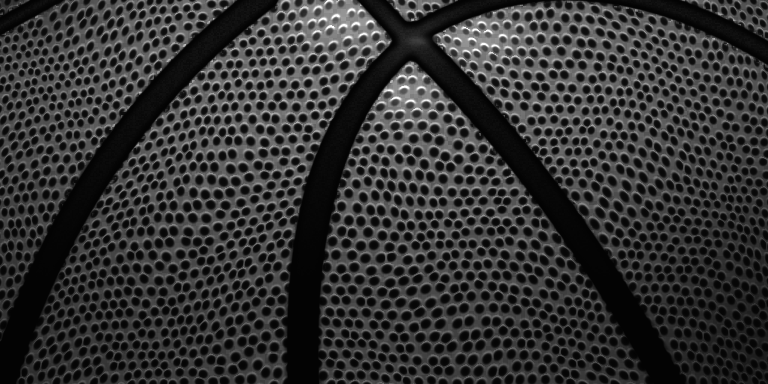
A Shadertoy shader for this texture:

```glsl
float segmentDistance(vec2 p, vec2 a, vec2 b) {
    vec2 ab = b - a;
    float t = clamp(dot(p - a, ab) / dot(ab, ab), 0.0, 1.0);
    return length(p - a - ab * t);
}

vec2 bezier(vec2 a, vec2 b, vec2 c, float t) {
    return mix(mix(a, b, t), mix(b, c, t), t);
}

float curveDistance(vec2 p, vec2 a, vec2 b, vec2 c) {
    const int STEPS = 18;
    float nearest = 10.0;
    vec2 previous = a;
    for (int i = 1; i <= STEPS; i++) {
        vec2 next = bezier(a, b, c, float(i) / float(STEPS));
        nearest = min(nearest, segmentDistance(p, previous, next));
        previous = next;
    }
    return nearest;
}

float smoothMin(float a, float b, float k) {
    float h = max(k - abs(a - b), 0.0) / k;
    return min(a, b) - h * h * k * 0.25;
}

vec2 hash2(vec2 p) {
    return fract(sin(vec2(dot(p, vec2(127.1, 311.7)), dot(p, vec2(269.5, 183.3)))) * 43758.5);
}

float glow(vec2 p, vec2 centre, vec2 size) {
    vec2 d = (p - centre) / size;
    return exp(-dot(d, d));
}

// Signed distance to the grooves, negative inside
float grooves(vec2 p) {
    float left = curveDistance(p, vec2(0.69, 1.01), vec2(0.195, 0.635), vec2(0.0, -0.01)) - 0.036;
    float corner = segmentDistance(p, vec2(-0.03, 0.915), vec2(0.16, 1.02)) - 0.021;
    float middle = curveDistance(p, vec2(1.06, 0.88), vec2(0.753, 0.625), vec2(0.793, -0.05))
                 - mix(0.041, 0.031, smoothstep(0.5, 0.9, p.y));
    float right = curveDistance(p, vec2(1.07, 0.9), vec2(1.445, 0.545), vec2(1.76, -0.03)) - 0.036;
    float stub = segmentDistance(p, vec2(0.95, 1.02), vec2(1.06, 0.9)) - 0.028;
    float arch = curveDistance(p, vec2(1.07, 0.905), vec2(1.495, 1.172), vec2(2.02, 0.85)) - 0.027;
    float hub = smoothMin(smoothMin(middle, right, 0.02), smoothMin(stub, arch, 0.02), 0.02);
    return min(min(left, corner), hub);
}

// Jittered hexagonal cells: xy = offset from centre, z = nearest, w = second nearest
vec4 pebbleCells(vec2 q, float jitter) {
    vec4 cell = vec4(0.0, 0.0, 9.0, 9.0);
    for (int j = -1; j <= 1; j++) {
        float row = floor(q.y) + float(j);
        float shift = 0.5 * mod(row, 2.0);
        for (int i = -1; i <= 1; i++) {
            vec2 id = vec2(floor(q.x - shift) + float(i), row);
            vec2 centre = id + vec2(0.5 + shift, 0.5) + jitter * (hash2(id) - 0.5);
            vec2 offset = (q - centre) * vec2(1.0, 0.866);
            float d = length(offset);
            if (d < cell.z) cell = vec4(offset, d, cell.z);
            else cell.w = min(cell.w, d);
        }
    }
    return cell;
}

// Bend the grid so that pebbles crowd together toward the sides
vec2 ballCoordinates(vec2 p, float density) {
    float u = p.x - 1.05;
    vec2 bent = vec2(u * (1.0 + 0.12 * u * u), p.y * (1.0 + 0.08 * u * u) + 0.12 * u * u);
    bent += 0.012 * sin(bent.yx * vec2(13.0, 11.0) + 2.0 * sin(bent * 6.0));
    return bent * density * vec2(1.0, 1.155);
}

float leather(vec2 p, float light, float shine, float pixel) {
    const float DENSITY = 29.5;
    vec4 cell = pebbleCells(ballCoordinates(p, DENSITY), 0.34);
    float soft = max(0.11, 0.8 * pixel * DENSITY);
    float radius = mix(0.36, 0.325, smoothstep(0.2, 0.9, p.y)) - 0.1 * shine;

    // Pits stay apart: a wall is kept where two cells meet
    float wall = smoothstep(0.04, 0.24, cell.w - cell.z);
    float pit = (1.0 - smoothstep(radius - soft, radius + soft, cell.z)) * wall;
    float upward = cell.y / max(cell.z, 0.01);
    float rim = exp(-pow((cell.z - radius - 0.09) / 0.1, 2.0)) * smoothstep(0.0, 1.0, upward);
    float mottling = 0.9 + 0.2 * hash2(floor(p * 90.0)).x;
    float surface = light * mottling * (0.96 + 0.5 * rim) + shine * (0.12 + 0.42 * rim);
    float depth = 0.02 + light * (0.07 * smoothstep(0.0, 1.0, p.y) + 0.12 * smoothstep(0.1, 0.4, cell.z));
    return mix(surface, depth, pit * (1.0 - 0.65 * shine));
}

void mainImage(out vec4 fragColor, in vec2 fragCoord) {
    vec2 p = fragCoord / iResolution.y;
    float pixel = 1.0 / iResolution.y;
    float side = p.x - 1.0;

    // Broad light from above with hot spots around the hub
    float light = mix(0.27, 0.47, smoothstep(0.0, 0.85, p.y));
    light *= 1.0 - 0.32 * side * side;
    light *= 1.0 - 0.5 * glow(p, vec2(0.0, 1.05), vec2(0.22, 0.13));
    light *= 1.0 - 0.4 * glow(p, vec2(2.05, 0.0), vec2(0.45, 0.5));
    float shine = glow(p, vec2(0.9, 0.95), vec2(0.12, 0.07))
                + 0.85 * glow(p, vec2(1.06, 0.76), vec2(0.08, 0.07))
                + 0.9 * glow(p, vec2(1.25, 0.9), vec2(0.11, 0.06));
    shine = min(shine, 1.0);

    float d = grooves(p);
    float shade = leather(p, light, shine, pixel);
    shade *= mix(0.5, 1.0, smoothstep(0.0, 0.012, d));

    // Sparse glints on the lip of each groove
    float speck = pow(hash2(floor(p * 130.0)).x, 4.0);
    float lip = exp(-pow((d - 0.004) / 0.004, 2.0));
    shade += lip * (0.03 + 0.4 * speck) * smoothstep(0.1, 0.9, p.y);

    // Matte groove floor with a faint sheen
    float hubGlow = glow(p, vec2(1.075, 0.9), vec2(0.12, 0.09));
    float grain = hash2(floor(p * 256.0)).y;
    float sheen = smoothstep(-0.004, -0.024, d) * smoothstep(0.2, 1.0, p.y);
    float grooveFloor = 0.012 + sheen * (0.03 + 0.035 * grain + 0.07 * hubGlow);
    grooveFloor += 0.12 * glow(p, vec2(1.09, 0.893), vec2(0.03, 0.012));

    float inside = 1.0 - smoothstep(-pixel, pixel, d);
    fragColor = vec4(vec3(mix(shade, grooveFloor, inside)), 1.0);
}
```
